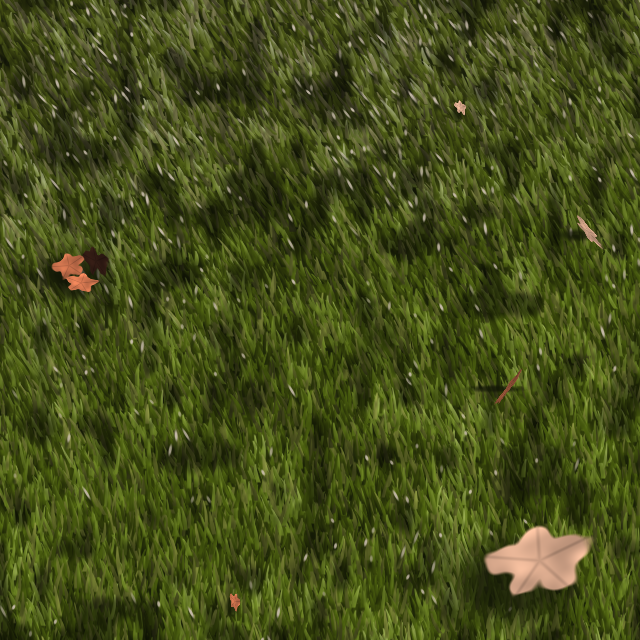
Write a Shadertoy shader that draws this texture.

```glsl
const vec3 DEEP  = vec3(0.09, 0.11, 0.03);
const vec3 SHADE = vec3(0.17, 0.20, 0.04);
const vec3 MOSS  = vec3(0.25, 0.30, 0.06);
const vec3 GRASS = vec3(0.37, 0.42, 0.16);
const vec3 PALE  = vec3(0.52, 0.55, 0.35);
const vec3 DRY   = vec3(0.35, 0.34, 0.20);
const vec3 GLINT = vec3(0.80, 0.75, 0.69);
const vec3 PEACH = vec3(0.91, 0.71, 0.59);
const vec3 RUST  = vec3(0.82, 0.46, 0.31);
const vec3 BARK  = vec3(0.20, 0.11, 0.08);

vec2 hash2(vec2 p) {
    vec3 q = fract(p.xyx * vec3(0.1031, 0.1030, 0.0973));
    q += dot(q, q.yzx + 33.33);
    return fract((q.xx + q.yz) * q.zy);
}

float noise(vec2 p) {
    vec2 i = floor(p), f = fract(p);
    f = f * f * (3.0 - 2.0 * f);
    float low  = mix(hash2(i).x, hash2(i + vec2(1, 0)).x, f.x);
    float high = mix(hash2(i + vec2(0, 1)).x, hash2(i + vec2(1, 1)).x, f.x);
    return mix(low, high, f.y);
}

vec3 grassColor(float tone) {
    vec3 c = mix(DEEP, SHADE, smoothstep(0.0, 0.22, tone));
    c = mix(c, MOSS, smoothstep(0.22, 0.48, tone));
    c = mix(c, GRASS, smoothstep(0.48, 0.78, tone));
    return mix(c, PALE, smoothstep(0.78, 1.05, tone));
}

// Sideways slope of the turf: nearly upright below, swept left above
float leanAt(vec2 p) {
    return mix(-0.08, -0.48, smoothstep(0.1, 0.9, p.y + 0.5 * (noise(p * 4.0) - 0.5)));
}

// One jittered layer of tapered, bent blades
vec3 bladeLayer(vec3 col, vec2 p, float layer) {
    vec2 cell = vec2(0.016, 0.038);
    vec2 shift = hash2(vec2(layer, 7.0)) * 9.0;
    vec2 home = floor(p / cell + shift);
    for (int j = 1; j >= -1; j--)
    for (int i = -1; i <= 1; i++) {
        vec2 id = home + vec2(i, j);
        vec2 seed = id + layer * 41.0;
        vec2 h = hash2(seed), k = hash2(seed + 163.0);
        vec2 center = (id + h - shift) * cell;
        float halfLen = mix(0.025, 0.017, center.y) * mix(0.6, 1.1, k.x);
        vec2 d = p - center;
        float s = d.y / halfLen;
        float lean = leanAt(center) + (k.y - 0.5) * 0.8;
        float bend = (h.x - 0.5) * 0.006 * s * s;
        float side = (d.x - lean * d.y - bend) / sqrt(1.0 + lean * lean);
        float width = mix(0.0018, 0.0034, h.y) * (1.0 - 0.6 * smoothstep(-0.2, 1.0, s));
        float mask = smoothstep(0.0011, -0.0011, abs(side) - width);
        mask *= smoothstep(1.0, 0.8, abs(s));
        float clump = noise(center * vec2(17.0, 14.0)) - 0.5;
        float tone = 0.13 + 0.66 * fract(h.x * 7.3 + k.y * 3.1) + 0.38 * clump;
        tone += 0.13 * s + 0.07 * side / width + 0.012 * layer;
        vec3 blade = mix(grassColor(tone), DRY * (0.55 + 0.8 * tone),
                         0.75 * step(0.74, fract(k.x * 5.7 + h.y)));
        col = mix(col, blade, mask * 0.92);
    }
    return col;
}

// Sparse sunlit tips, each with a small shadow beneath
vec3 glints(vec3 col, vec2 p, float layer) {
    float size = 0.023;
    vec2 home = floor(p / size);
    for (int j = -1; j <= 1; j++)
    for (int i = -1; i <= 1; i++) {
        vec2 id = home + vec2(i, j);
        vec2 h = hash2(id + layer * 67.0), k = hash2(id + layer * 67.0 + 211.0);
        vec2 center = (id + h) * size;
        float chance = 0.04 + 0.24 * smoothstep(0.25, 0.9, center.y)
                     * smoothstep(0.25, 0.75, noise(center * 7.0));
        vec2 d = p - center;
        d.x -= (leanAt(center) + (k.y - 0.5) * 0.9) * d.y;
        vec2 radius = vec2(0.0028, mix(0.004, 0.011, h.y * h.y));
        float on = step(k.x, chance);
        float shadow = smoothstep(1.8, 0.3, length((d + vec2(0.002, 0.009)) / radius));
        float light = smoothstep(1.25, 0.35, length(d / radius));
        col = mix(col, DEEP, 0.55 * on * shadow);
        col = mix(col, GLINT, on * light * mix(0.45, 0.95, h.x));
    }
    return col;
}

// Fallen lobed leaf with soft veins and a shadow at its lower left
vec3 fallenLeaf(vec3 col, vec2 p, vec2 center, vec2 size, float turn, vec3 tint) {
    vec2 d = p - center;
    vec2 q = mat2(cos(turn), -sin(turn), sin(turn), cos(turn)) * d / size;
    float angle = atan(q.y, q.x + 0.0001);
    float edge = 0.78 + 0.16 * cos(5.0 * angle) + 0.12 * cos(2.0 * angle + 1.0)
               + 0.3 * (noise(q * 3.5 + center * 50.0) - 0.5);
    float mask = smoothstep(0.07, -0.07, length(q) - edge);
    float vein = smoothstep(0.16, 0.0, abs(sin(2.5 * angle)) * length(q));
    vec3 leaf = tint * (0.78 + 0.36 * noise(q * 2.6 + 5.0) - 0.12 * vein);
    float shadow = smoothstep(1.5, 0.4, length((d + size * vec2(0.55, 0.5)) / size));
    return mix(mix(col, DEEP * 0.8, shadow * 0.75), leaf, mask);
}

void mainImage(out vec4 fragColor, in vec2 fragCoord) {
    vec2 p = fragCoord / iResolution.y;

    // Turf from dark thatch up to the top blades
    vec2 swept = vec2(p.x - leanAt(p) * p.y, p.y);
    vec3 col = grassColor(0.4 * noise(swept * vec2(150.0, 40.0)));
    for (int n = 0; n < 8; n++) col = bladeLayer(col, p, float(n));

    // Fine streaks, shaded hollows and broad colour drift
    col *= 0.84 + 0.32 * noise(p * vec2(240.0, 95.0));
    col *= mix(0.58, 1.06, smoothstep(0.12, 0.5, noise(p * vec2(30.0, 21.0) + 8.0)));
    float silver = smoothstep(0.3, 1.0, p.y + 0.5 * (noise(p * 3.0 + 4.0) - 0.5));
    col *= mix(vec3(1.02, 1.08, 0.82), vec3(1.06, 1.03, 1.25), silver);
    for (int n = 0; n < 2; n++) col = glints(col, p, float(n));

    // Fallen leaves and scraps
    col = fallenLeaf(col, p, vec2(0.843, 0.124), vec2(0.083, 0.066), 0.45, PEACH);
    col = fallenLeaf(col, p, vec2(0.150, 0.592), vec2(0.018, 0.030), 0.4, BARK);
    col = fallenLeaf(col, p, vec2(0.108, 0.585), vec2(0.027, 0.022), 0.6, RUST);
    col = fallenLeaf(col, p, vec2(0.127, 0.558), vec2(0.025, 0.017), 0.1, RUST * 1.1);
    col = fallenLeaf(col, p, vec2(0.795, 0.395), vec2(0.040, 0.005), 0.95, RUST * 0.7);
    col = fallenLeaf(col, p, vec2(0.920, 0.637), vec2(0.032, 0.008), -0.85, PEACH * 0.9);
    col = fallenLeaf(col, p, vec2(0.720, 0.832), vec2(0.009, 0.014), 0.3, PEACH);
    col = fallenLeaf(col, p, vec2(0.367, 0.060), vec2(0.009, 0.016), 0.0, RUST);
    fragColor = vec4(col, 1.0);
}
```
